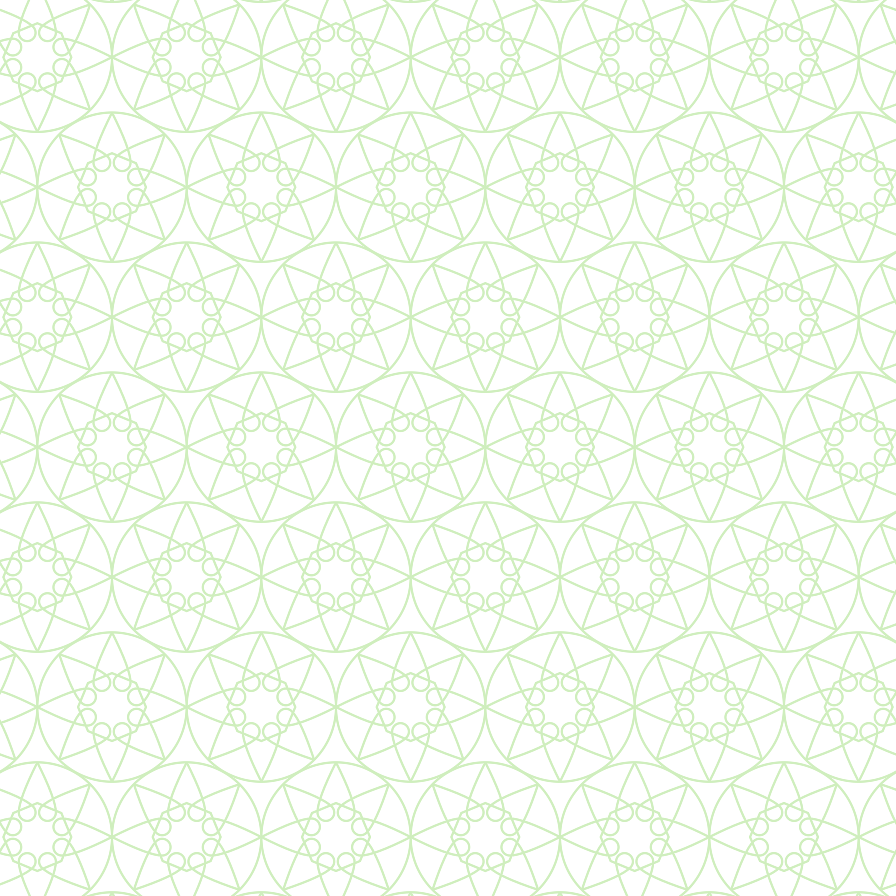
This pattern is drawn by a Shadertoy shader. Its source:

```glsl
const float PI = 3.14159265;

float segmentDistance(vec2 p, vec2 a, vec2 b) {
    vec2 ab = b - a;
    return length(p - a - ab * clamp(dot(p - a, ab) / dot(ab, ab), 0.0, 1.0));
}

// Curved petal side, running from the rim across the valley axis
float petalSide(vec2 p) {
    vec2 tip = vec2(0.924, 0.383), bend = vec2(0.558, -0.04), end = vec2(0.398, -0.1035);
    vec2 previous = tip;
    float d = 1e3;
    for (int i = 1; i <= 8; i++) {
        float t = float(i) / 8.0;
        vec2 next = mix(mix(tip, bend, t), mix(bend, end, t), t);
        d = min(d, segmentDistance(p, previous, next));
        previous = next;
    }
    return d;
}

// Line distance of one rosette with unit radius
float rosette(vec2 p) {
    float radius = length(p);
    float d = abs(radius - 1.0);
    if (radius > 1.0) return d;

    // Eight sectors, each mirrored about the valley between two petals
    float angle = mod(atan(p.y, p.x), PI / 4.0) - PI / 8.0;
    vec2 q = radius * vec2(cos(angle), abs(sin(angle)));
    d = min(d, min(petalSide(q), petalSide(q * vec2(1.0, -1.0))));

    // Inner loop and octagon
    if (q.x < 0.398) d = min(d, abs(length(q - vec2(0.355, 0.0)) - 0.112));
    return min(d, abs(q.x - 0.42));
}

void mainImage(out vec4 fragColor, in vec2 fragCoord) {
    vec2 p = fragCoord / iResolution.y * 6.0;
    float baseRow = floor((p.y - 0.395) / 0.8703);
    float d = 1e3;

    // Staggered rows overlap slightly, so test the rows below and above
    for (int i = 0; i < 2; i++) {
        float row = baseRow + float(i);
        float shift = 0.25 + 0.5 * mod(row, 2.0);
        vec2 cell = vec2(fract(p.x - shift + 0.5) - 0.5, p.y - 0.395 - row * 0.8703);
        d = min(d, rosette(cell * 2.0));
    }

    float halfPixel = 6.0 / iResolution.y;
    float line = 1.0 - smoothstep(-halfPixel, halfPixel, d - 0.0155);
    fragColor = vec4(mix(vec3(1.0), vec3(0.81, 0.935, 0.74), line), 1.0);
}
```
